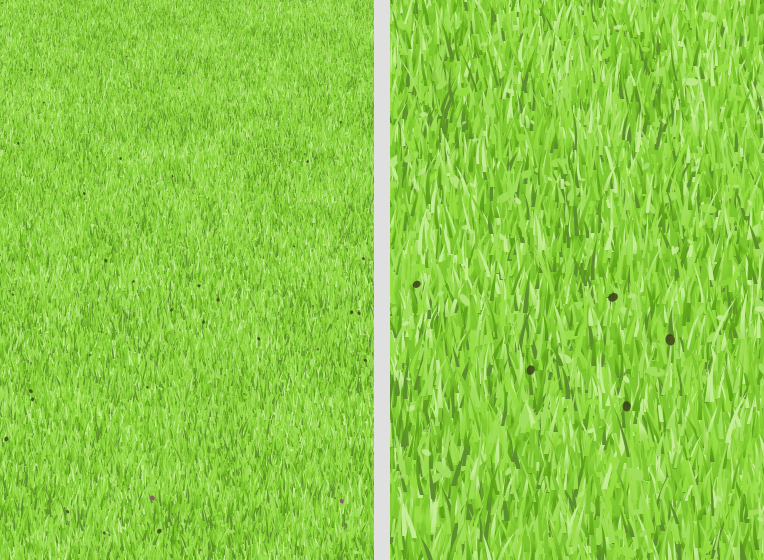
Left, the full canvas; right, a detail of the centre.
Write a Shadertoy shader that draws this texture.

```glsl
// A sunlit meadow seen at a slant: layers of thin tapered blades over mottled
// ground, with clustered broad leaves, pale specks and a few dark flower heads.
// Rows of scattered cells shrink with distance; one tone ramp colours the grass.

const vec3 OLIVE  = vec3(0.37, 0.56, 0.18);
const vec3 DEEP   = vec3(0.37, 0.65, 0.09);
const vec3 MID    = vec3(0.49, 0.78, 0.18);
const vec3 BRIGHT = vec3(0.59, 0.87, 0.25);
const vec3 PALE   = vec3(0.63, 0.87, 0.36);
const vec3 CREAM  = vec3(0.77, 0.93, 0.58);
const vec3 SEED   = vec3(0.22, 0.25, 0.10);
const vec3 CLOVER = vec3(0.55, 0.27, 0.48);

const float RECESSION    = 0.62;               // shrinking of features up the canvas
const int   LAYERS       = 8;
const vec2  BLADE_CELL   = vec2(0.010, 0.024);
const vec2  BLADE_LENGTH = vec2(0.016, 0.044); // shortest, longest
const vec2  BLADE_WIDTH  = vec2(0.0009, 0.0021);
const float TONE_SPREAD  = 1.15;
const float PATCH_TONE   = 0.20;

vec3 hash3(vec2 cell, float seed) {
    uvec3 v = uvec3(ivec3(vec3(cell, seed) + 4096.0));
    v = v * 1664525u + 1013904223u;
    v.x += v.y * v.z; v.y += v.z * v.x; v.z += v.x * v.y;
    v ^= v >> 16u;
    v.x += v.y * v.z; v.y += v.z * v.x; v.z += v.x * v.y;
    return vec3(v >> 8u) / 16777216.0;
}

float corner(vec2 cell, vec2 offset) {
    float a = 6.2832 * hash3(cell + offset, 77.0).x;
    return dot(vec2(cos(a), sin(a)), -offset);
}

// Gradient noise, roughly -0.7 to 0.7
float noise(vec2 p) {
    vec2 i = floor(p), f = p - i;
    vec2 w = f * f * f * (f * (f * 6.0 - 15.0) + 10.0);
    vec4 g;
    for (int n = 0; n < 4; n++) {
        vec2 o = vec2(n & 1, n >> 1);
        float a = 6.2832 * hash3(i + o, 77.0).x;
        g[n] = dot(vec2(cos(a), sin(a)), f - o);
    }
    return mix(mix(g.x, g.y, w.x), mix(g.z, g.w, w.x), w.y);
}

vec3 grassRamp(float t) {
    vec3 c = mix(OLIVE, DEEP, smoothstep(0.0, 0.08, t));
    c = mix(c, MID, smoothstep(0.09, 0.25, t));
    c = mix(c, BRIGHT, smoothstep(0.33, 0.57, t));
    c = mix(c, PALE, smoothstep(0.60, 0.82, t));
    return mix(c, CREAM, smoothstep(0.92, 1.03, t));
}

// Depth along the ground for a canvas height, and back
float depthAt(float y)  { return -log(1.0 - RECESSION * y) / RECESSION; }
float scaleAt(float v)  { return exp(-RECESSION * v); }
float heightAt(float v) { return (1.0 - scaleAt(v)) / RECESSION; }

float patchTone(vec2 p) {
    return noise(p * vec2(5.0, 9.0)) + 0.7 * noise(p * vec2(19.0, 31.0) + 40.0);
}

// Coverage of one tapered, bending blade; h returns the position along it
float blade(vec2 q, vec3 shape, float lean, float px, out float h) {
    float len = mix(BLADE_LENGTH.x, BLADE_LENGTH.y, shape.x * shape.x);
    h = q.y / len;
    if (h < 0.0 || h > 1.0) return 0.0;
    float bend = (shape.z - 0.5) * 0.5;
    float x = (q.x - len * (lean * h + bend * h * h))
            / length(vec2(1.0, lean + 2.0 * bend * h));
    float w = mix(BLADE_WIDTH.x, BLADE_WIDTH.y, shape.y) * (1.0 - h * h);
    return clamp((min(x + 0.5 * px, w) - max(x - 0.5 * px, -w)) / px, 0.0, 1.0);
}

// Clustered ellipses; density holds the chance at the bottom and at the top
float scatter(vec2 uv, float cell, float seed, vec2 size, vec2 density, float px, out vec3 pick) {
    float cover = 0.0, row = floor(depthAt(uv.y) / cell);
    pick = vec3(0.0);
    for (int j = -1; j <= 1; j++) {
        float r = row + float(j), s = scaleAt((r + 0.5) * cell);
        float col = floor(uv.x / (s * cell));
        for (int i = -1; i <= 1; i++) {
            vec2 id = vec2(col + float(i), r);
            vec3 a = hash3(id, seed), b = hash3(id, seed + 1.0);
            vec2 c = vec2((id.x + a.x) * cell * s, heightAt((r + a.y) * cell));
            float chance = mix(density.x, density.y, c.y) * (1.0 + 2.0 * noise(c * 11.0 + seed));
            if (a.z > chance) continue;
            float t = (b.x - 0.5) * 2.2;
            vec2 q = mat2(cos(t), -sin(t), sin(t), cos(t)) * (uv - c) / s;
            vec2 radii = size * mix(0.55, 1.2, b.y);
            float d = (length(q / radii) - 1.0) * min(radii.x, radii.y);
            float k = clamp(0.5 - d * s / px, 0.0, 1.0);
            if (k > cover) { cover = k; pick = b; }
        }
    }
    return cover;
}

void mainImage(out vec4 fragColor, in vec2 fragCoord) {
    float px = 1.0 / iResolution.y;
    vec2 uv = (fragCoord - vec2(0.5 * iResolution.x, 0.0)) * px;
    float v = depthAt(uv.y);
    vec2 ground = vec2(uv.x / scaleAt(v), v);

    // Shaded undergrowth
    float shade = 0.27 + 0.35 * noise(ground * vec2(150.0, 70.0)) + PATCH_TONE * patchTone(ground);
    vec3 color = grassRamp(shade);
    vec3 pick;

    // Blades, far rows before near ones; broad leaves sit between the layers
    for (int n = 0; n < LAYERS; n++) {
        float seed = float(n) * 3.0, row = floor(v / BLADE_CELL.y);
        for (int j = 0; j < 3; j++) {
            float r = row - float(j), s = scaleAt((r + 0.5) * BLADE_CELL.y);
            float col = floor(uv.x / (s * BLADE_CELL.x));
            for (int i = -2; i <= 2; i++) {
                vec2 id = vec2(col + float(i), r);
                vec3 a = hash3(id, seed), shape = hash3(id, seed + 1.0);
                vec2 root = (id + a.xy) * BLADE_CELL;
                vec2 q = (uv - vec2(root.x * s, heightAt(root.y))) / s;
                float h, lean = (fract(a.z * 57.0) - 0.5) * 0.6;
                float k = blade(q, shape, lean, px / s, h);
                if (k <= 0.0) continue;
                float tone = 0.52 + (a.z - 0.5) * TONE_SPREAD + 0.18 * (h - 0.5)
                           + PATCH_TONE * patchTone(root) + 0.05 * uv.y;
                color = mix(color, grassRamp(tone), k);
            }
        }
        if (n == LAYERS - 3) {
            float leaf = scatter(uv, 0.020, 60.0, vec2(0.0070, 0.0034), vec2(0.34, 0.26), px, pick);
            color = mix(color, grassRamp(0.45 + 0.55 * pick.z), leaf);
        }
    }

    // Pale specks, then dark seed heads and clover, mostly near the bottom
    float speck = scatter(uv, 0.024, 64.0, vec2(0.0036, 0.0020), vec2(0.12, 0.15), px, pick);
    color = mix(color, CREAM, speck * (0.5 + 0.5 * pick.z));
    float head = scatter(uv, 0.034, 68.0, vec2(0.0034, 0.0042), vec2(0.055, 0.012), px, pick);
    vec3 headColor = mix(SEED, CLOVER, step(0.72, pick.z) * smoothstep(0.5, 0.2, uv.y));
    color = mix(color, headColor, 0.85 * head);

    fragColor = vec4(color, 1.0);
}
```
